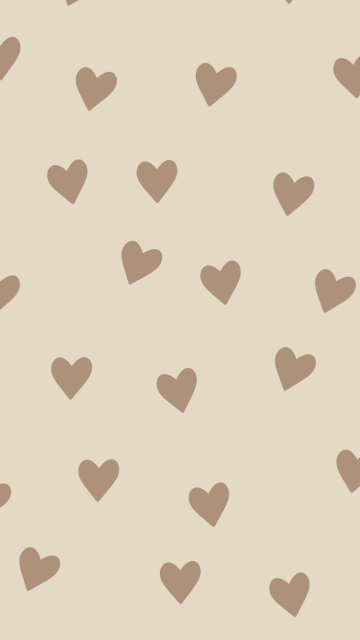
This pattern is drawn by a Shadertoy shader. Its source:

```glsl
// Scattered tan hearts on a plain cream ground.
// A staggered grid holds one jittered, tilted heart per cell; each heart is
// an ellipse whose halves are bent upward, drawn by its approximate distance.

#define CELL vec2(0.320, 0.285)      // grid spacing, in canvas widths
#define JITTER vec2(0.130, 0.120)    // full range of the random offset
#define HEART_SIZE 0.0567            // half width of a heart
#define HEART_TALL 0.86              // ellipse half height, in half widths
#define TIP_ROUND 0.05               // softness of the lower point
#define LOBE_SKEW 0.05               // raises the right lobe a little
#define TILT_MIN -0.22               // radians, clockwise
#define TILT_MAX 0.44
#define GROUND_COLOR vec3(0.890, 0.850, 0.770)
#define HEART_COLOR vec3(0.680, 0.570, 0.480)

vec3 hash3(vec2 cell) {
    vec3 h = fract(cell.xyx * vec3(0.1031, 0.1030, 0.0973) + 0.37);
    h += dot(h, h.yxz + 33.33);
    return fract((h.xxy + h.yzz) * h.zyx);
}

// Approximate signed distance to a heart of half width 1
float heartDistance(vec2 p) {
    p.y -= LOBE_SKEW * p.x;
    float x = p.y < 0.0 ? length(vec2(p.x, TIP_ROUND)) : abs(p.x);
    float bend = x * (1.35 - 0.6 * x);
    float bendSlope = 1.35 - 1.2 * x;
    float y = (p.y + 0.29 - bend) / HEART_TALL;
    vec2 gradient = 2.0 * vec2(x - y * bendSlope / HEART_TALL, y / HEART_TALL);
    return (x * x + y * y - 1.0) / max(length(gradient), 0.3);
}

// Rotate clockwise
vec2 tilt(vec2 p, float angle) {
    float c = cos(angle), s = sin(angle);
    return vec2(c * p.x - s * p.y, s * p.x + c * p.y);
}

void mainImage(out vec4 fragColor, in vec2 fragCoord) {
    vec2 pos = fragCoord / iResolution.x;
    float pixel = 1.0 / iResolution.x;
    float nearest = 1.0;

    // Visit the surrounding cells; odd rows are shifted by half a cell
    float baseRow = floor(pos.y / CELL.y);
    for (int j = -1; j <= 1; j++) {
        float row = baseRow + float(j);
        float shift = 0.5 * mod(row, 2.0);
        float baseColumn = floor(pos.x / CELL.x - shift);
        for (int i = -1; i <= 1; i++) {
            float column = baseColumn + float(i);
            vec3 rnd = hash3(vec2(column, row) + 17.0);
            vec2 center = (vec2(column + shift, row) + 0.5) * CELL
                        + (rnd.xy - 0.5) * JITTER;
            vec2 local = tilt(pos - center, mix(TILT_MIN, TILT_MAX, rnd.z));
            float d = heartDistance(local / HEART_SIZE) * HEART_SIZE;
            nearest = min(nearest, d);
        }
    }

    float coverage = 1.0 - smoothstep(-0.75 * pixel, 0.75 * pixel, nearest);
    fragColor = vec4(mix(GROUND_COLOR, HEART_COLOR, coverage), 1.0);
}
```
